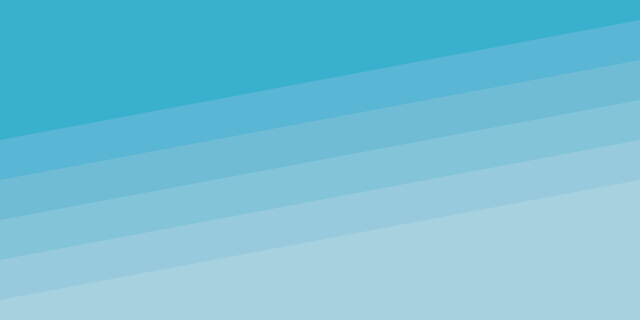
Write a WebGL 1 fragment shader that draws this background.

```glsl
precision highp float;

uniform vec2 u_resolution;

#define SKY vec3(0.227, 0.690, 0.812)
#define BAND_1 vec3(0.349, 0.714, 0.831)
#define BAND_2 vec3(0.439, 0.737, 0.831)
#define BAND_3 vec3(0.518, 0.769, 0.847)
#define BAND_4 vec3(0.596, 0.792, 0.867)
#define GROUND vec3(0.659, 0.820, 0.875)
#define FIRST_EDGE 0.5625
#define EDGE_RISE 0.375
#define BAND_HEIGHT 0.125
#define EDGE_COUNT 5

// Colour below each edge, counted from the top
vec3 bandColor(int index) {
    if (index == 0) return BAND_1;
    if (index == 1) return BAND_2;
    if (index == 2) return BAND_3;
    if (index == 3) return BAND_4;
    return GROUND;
}

void main() {
    vec2 uv = gl_FragCoord.xy / u_resolution;
    float pixel = 1.0 / u_resolution.y;
    float topEdge = FIRST_EDGE + EDGE_RISE * uv.x;
    vec3 color = SKY;

    // Layer the slanted bands from top to bottom
    for (int i = 0; i < EDGE_COUNT; i++) {
        float depth = topEdge - float(i) * BAND_HEIGHT - uv.y;
        float coverage = clamp(depth / pixel + 0.5, 0.0, 1.0);
        color = mix(color, bandColor(i), coverage);
    }

    gl_FragColor = vec4(color, 1.0);
}
```
